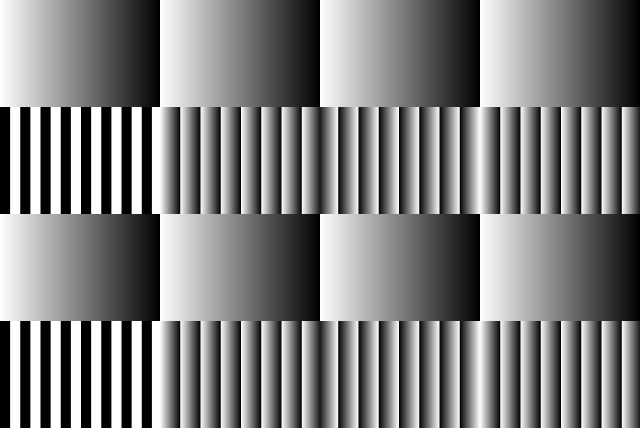
A Shadertoy shader for this pattern:

```glsl
// Rows of wide grey ramps alternating with rows of hard bars and fine mirrored ramps.

const float COLUMNS = 4.0;           // panels across
const float ROW_PAIRS = 2.0;         // ramp row plus stripe row, repeats down
const float STRIPES_PER_PANEL = 7.9; // fine stripes inside one panel
const vec3 DARK = vec3(0.0);
const vec3 LIGHT = vec3(1.0);

// Integral of the falling sawtooth 1 - fract(p)
float rampIntegral(float p) {
    float f = fract(p);
    return 0.5 * floor(p) + f - 0.5 * f * f;
}

// Integral of the square wave that is 1 over the second half of each period
float barIntegral(float p) {
    return 0.5 * floor(p) + max(fract(p) - 0.5, 0.0);
}

// Waves averaged over a footprint of the given width, for smooth edges
float fallingRamp(float p, float width) {
    return (rampIntegral(p + 0.5 * width) - rampIntegral(p - 0.5 * width)) / width;
}

float bars(float p, float width) {
    return (barIntegral(p + 0.5 * width) - barIntegral(p - 0.5 * width)) / width;
}

// Panel 0 holds hard bars; the others hold ramps, mirrored in panel 2
float stripeRow(float panelX, float panelWidth) {
    float panel = mod(floor(panelX), COLUMNS);
    float local = fract(panelX);
    float width = panelWidth * STRIPES_PER_PANEL;
    if (panel < 0.5) return bars(local * STRIPES_PER_PANEL, width);
    bool mirrored = abs(panel - 2.0) < 0.5;
    float position = mirrored ? 1.0 - local : local;
    return fallingRamp(position * STRIPES_PER_PANEL, width);
}

void mainImage(out vec4 fragColor, in vec2 fragCoord) {
    vec2 repeats = vec2(COLUMNS, ROW_PAIRS);
    vec2 grid = fragCoord / iResolution.xy * repeats;
    vec2 footprint = repeats / iResolution.xy;

    float wideRamp = fallingRamp(grid.x, footprint.x);
    float stripes = stripeRow(grid.x, footprint.x);

    // The upper half of each row pair is the wide ramp
    float upperRow = bars(grid.y, footprint.y);
    float shade = mix(stripes, wideRamp, upperRow);
    fragColor = vec4(mix(DARK, LIGHT, shade), 1.0);
}
```
